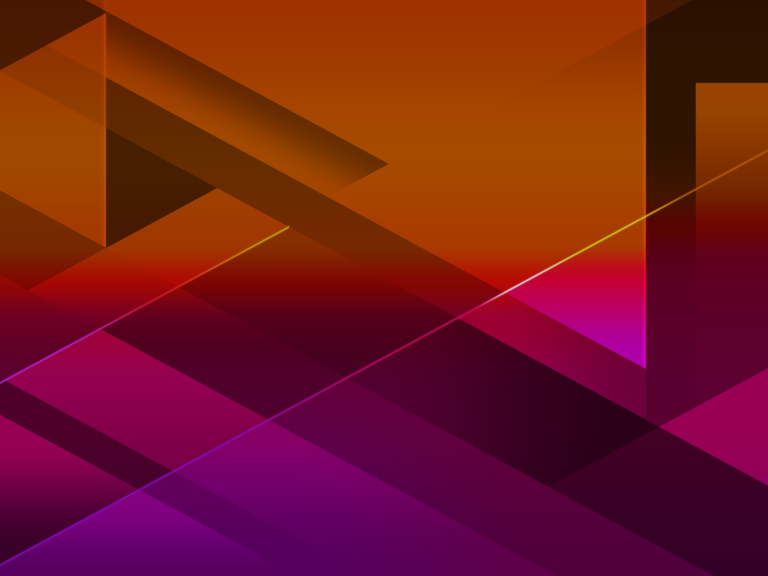
Write a WebGL 1 fragment shader that draws this background.

```glsl
precision highp float;
// Overlapping translucent panels cut by two families of diagonals, glowing
// from amber through red to magenta. A vertical colour ramp is multiplied by
// a light level per panel; two thin luminous lines are added on top.
uniform vec2 u_resolution;

#define SLOPE 0.54
#define EDGE 0.0016
#define LINE_WIDTH 0.0022
#define LEFT_WALL 0.184
#define RIGHT_WALL 1.1215
#define LOWER_RAY 0.981
#define UPPER_RAY 0.665

// Smooth step from 0 to 1 as v passes an edge
float past(float v, float edge) {
  return smoothstep(-EDGE, EDGE, v - edge);
}

float ramp(float lo, float hi, float from, float to, float v) {
  return mix(from, to, smoothstep(lo, hi, v));
}

// Fully lit colour at depth y, measured down from the top
vec3 sunset(float y) {
  vec3 c = mix(vec3(0.62, 0.20, 0.0), vec3(0.65, 0.29, 0.0), smoothstep(0.0, 0.27, y));
  c = mix(c, vec3(0.66, 0.23, 0.0), smoothstep(0.27, 0.43, y));
  c = mix(c, vec3(0.72, 0.03, 0.01), smoothstep(0.42, 0.50, y));
  c = mix(c, vec3(0.62, 0.0, 0.20), smoothstep(0.485, 0.56, y));
  c = mix(c, vec3(0.60, 0.0, 0.33), smoothstep(0.55, 0.68, y));
  return mix(c, vec3(0.48, 0.0, 0.36), smoothstep(0.72, 1.0, y));
}

// Light on the diagonal panels; fall and rise are the diagonal coordinates
float panelLight(vec2 p, float fall, float rise) {
  float lower = past(rise, LOWER_RAY);
  float upper = past(rise, UPPER_RAY);
  float fold = past(rise, 0.53);
  float chevron = past(rise, 0.649);
  float cross = past(rise, 1.359);

  // Large chevron and the shadow along its left arm
  float light = mix(1.0, ramp(-0.08, 0.03, 0.62, 0.98, fall), past(fall, -0.08));
  light = mix(light, ramp(0.0, 0.2, 0.88, 1.0, p.y), chevron);

  // Long shadow band
  float band = ramp(0.2, 0.5, 0.58, 0.72, p.y);
  band = mix(band, ramp(0.85, 1.12, 0.98, 0.72, p.x), lower);
  light = mix(light, band, past(fall, 0.035));

  // Deep central band
  band = mix(0.42, 0.95, fold);
  band = mix(band, ramp(0.40, 0.62, 0.80, 0.46, p.y), upper);
  band = mix(band, ramp(0.65, 1.08, 0.54, 0.29, p.x), lower);
  band = mix(band, 0.43, cross);
  light = mix(light, band, past(fall, 0.123));

  // Stepped bands toward the lower left
  band = mix(0.70, ramp(0.46, 0.62, 0.93, 0.60, p.y), fold);
  band = mix(band, ramp(0.46, 0.60, 0.85, 0.52, p.y), upper);
  band = mix(band, 0.65, lower);
  light = mix(light, band, past(fall, 0.331));
  band = mix(ramp(0.48, 0.62, 0.80, 0.60, p.y), ramp(0.60, 0.80, 1.0, 0.83, p.y), upper);
  band = mix(band, ramp(0.75, 0.98, 0.92, 0.76, p.y), lower);
  light = mix(light, band, past(fall, 0.477));
  light = mix(light, mix(0.50, 0.74, lower), past(fall, 0.656));
  band = mix(ramp(0.76, 0.96, 1.0, 0.45, p.y), ramp(0.88, 1.0, 1.02, 0.75, p.y), lower);
  return mix(light, band, past(fall, 0.72));
}

// Thin ray along a rising diagonal
float ray(float rise, float offset) {
  float d = (rise - offset) / LINE_WIDTH;
  return exp(-d * d);
}

void main() {
  vec2 p = gl_FragCoord.xy / u_resolution;
  p = vec2(p.x * 4.0 / 3.0, 1.0 - p.y);
  float fall = p.y - SLOPE * p.x;
  float rise = p.y + SLOPE * p.x;
  float lower = past(rise, LOWER_RAY);
  float right = past(p.x, RIGHT_WALL);
  float left = 1.0 - past(p.x, LEFT_WALL);
  float light = panelLight(p, fall, rise);

  // Left triangle and the dark corner above it
  float leftLight = mix(0.97, 0.89, past(fall, 0.035) * (1.0 - past(fall, 0.123)));
  float corner = mix(0.88, 0.46, past(fall, -0.08));
  leftLight = mix(corner, leftLight, past(rise, 0.122));
  light = mix(light, leftLight, left * (1.0 - past(fall, 0.331)));

  // Right column: dark frame, amber box, magenta corner
  float above = right * (1.0 - past(fall, 0.123));
  float frame = mix(0.42, 0.27, past(rise, 0.649));
  frame = mix(frame, 0.58, smoothstep(0.22, 0.50, p.y));
  float box = past(p.x, 1.208) * past(p.y, 0.144);
  float column = mix(frame, ramp(0.16, 0.42, 0.92, 0.60, p.y), box);
  column = mix(column, 1.0, past(rise, 1.359));
  light = mix(light, column, above);

  // Colour, with a violet wash under the lower ray
  vec3 color = sunset(p.y + 0.10 * right * (1.0 - smoothstep(0.45, 0.7, p.y))) * light;
  float violet = lower * (1.0 - right) * smoothstep(0.60, 0.85, p.y);
  color += violet * light * vec3(-0.03, 0.0, 0.14) * (1.0 - smoothstep(0.5, 1.0, p.x));
  float tip = lower * (1.0 - right) * (1.0 - past(fall, 0.035));
  vec3 tipColor = mix(vec3(0.78, 0.0, 0.18), vec3(0.68, 0.0, 0.65), smoothstep(0.46, 0.62, p.y));
  color = mix(color, tipColor, tip * smoothstep(0.42, 0.50, p.y));

  // Faint rims on the vertical walls
  float rim = exp(-abs(p.x - LEFT_WALL + 0.002) / 0.002) * (1.0 - past(fall, 0.331));
  rim += exp(-abs(p.x - RIGHT_WALL + 0.002) / 0.002) * (1.0 - past(fall, 0.035));
  color += rim * 0.25 * color;

  // Luminous rays shifting from violet to gold
  vec3 glow = mix(vec3(0.52, 0.04, 0.75), vec3(0.78, 0.03, 0.35), smoothstep(0.35, 0.72, p.x));
  glow = mix(glow, vec3(0.90, 0.85, 0.95), smoothstep(0.82, 0.89, p.x));
  glow = mix(glow, vec3(0.82, 0.80, 0.03), smoothstep(0.92, 1.02, p.x));
  glow = mix(glow, vec3(0.70, 0.36, 0.02), smoothstep(1.10, 1.20, p.x));
  color = mix(color, glow, ray(rise, LOWER_RAY) * 0.9);
  glow = mix(vec3(0.70, 0.12, 0.82), vec3(0.80, 0.10, 0.15), smoothstep(0.12, 0.27, p.x));
  glow = mix(glow, vec3(0.78, 0.65, 0.02), smoothstep(0.27, 0.48, p.x));
  color = mix(color, glow, ray(rise, UPPER_RAY) * (1.0 - past(p.x, 0.502)) * 0.9);

  gl_FragColor = vec4(clamp(color, 0.0, 1.0), 1.0);
}
```
